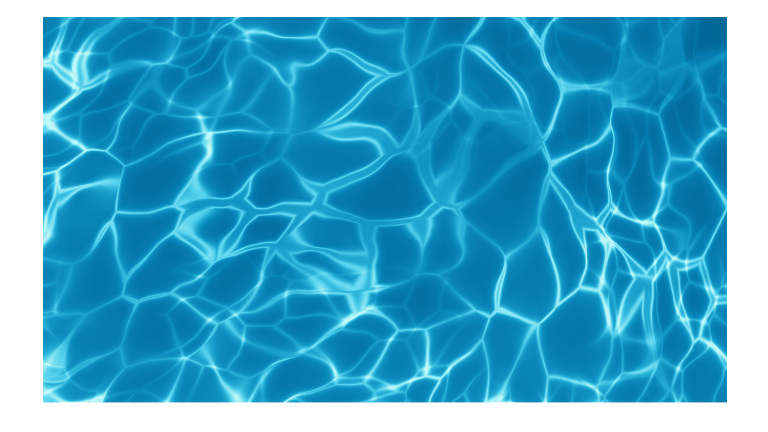
Write a WebGL 2 fragment shader that draws this texture.

```glsl
#version 300 es
precision highp float;
// Sunlit pool water: a net of bright caustic filaments over blue, in a white frame.
// The net is the cell borders of scattered points under a metric that turns from
// slanted (left) to upright (right); noise bends, fades and splits the filaments.

#define CELLS 7.2          // cells per canvas height
#define STRETCH 1.85       // elongation of the cells
#define ANGLE_LEFT 0.42    // filament direction at the left, radians
#define ANGLE_RIGHT 1.68   // filament direction at the right
#define WARP 0.050         // bending of the filaments
#define LINE_WIDTH 0.060   // filament half width, in cells
#define SHEET_WIDTH 0.42   // opening of split filaments
#define DEPTH_LIGHT 0.23   // light in the open cells
#define HALO 0.31          // soft light around filaments
#define GLINT 0.56         // light of the filaments
#define FRAME_MIN vec2(0.056, 0.0685)
#define FRAME_MAX vec2(0.9466, 0.9606)

uniform vec2 u_resolution;
out vec4 fragColor;

vec2 hash2(vec2 p) {
    vec3 q = fract(p.xyx * vec3(0.1031, 0.1030, 0.0973));
    q += dot(q, q.yzx + 33.33);
    return fract((q.xx + q.yz) * q.zy);
}

// Two independent channels of smooth value noise
vec2 noise2(vec2 p) {
    vec2 i = floor(p), f = fract(p);
    f = f * f * f * (f * (f * 6.0 - 15.0) + 10.0);
    vec2 low = mix(hash2(i), hash2(i + vec2(1, 0)), f.x);
    vec2 high = mix(hash2(i + vec2(0, 1)), hash2(i + vec2(1, 1)), f.x);
    return mix(low, high, f.y);
}

// Local frame: rotates and stretches distances along the flow
mat2 flowMetric(vec2 p) {
    float turn = smoothstep(0.75, 1.35, p.x);
    float angle = mix(ANGLE_LEFT, ANGLE_RIGHT, turn) + 0.7 * (noise2(p * 2.3 + 61.0).x - 0.5);
    float stretch = sqrt(STRETCH - 2.4 * turn * (1.0 - turn));
    float c = cos(angle), s = sin(angle);
    return mat2(c / stretch, -s * stretch, s / stretch, c * stretch);
}

// Gap between the nearest and second nearest point: zero on cell borders
float borderGap(vec2 p, mat2 metric) {
    vec2 cell = floor(p);
    float first = 9.0, second = 9.0;
    for (int y = -2; y <= 2; y++) {
        for (int x = -2; x <= 2; x++) {
            vec2 id = cell + vec2(x, y);
            float d = length(metric * (id + 0.04 + 0.92 * hash2(id + 40.0) - p));
            second = min(second, max(first, d));
            first = min(first, d);
        }
    }
    return second - first;
}

float ridge(float d, float width) {
    float k = d / width;
    return 1.0 / (1.0 + k * k);
}

float waterLight(vec2 p) {
    mat2 metric = flowMetric(p);
    vec2 bent = p + WARP * (noise2(p * 5.5 + 7.0) - 0.5) * 1.5
                  + WARP * 0.42 * (noise2(p * 15.0 + 23.0) - 0.5);

    // Main net, split into thin sheets where the noise is high
    float gap = borderGap(bent * CELLS, metric);
    vec2 vary = noise2(p * 6.0 + 90.0);
    float opening = SHEET_WIDTH * max(vary.x - 0.48, 0.0);
    float rim = gap - opening;
    float strength = 0.12 + 0.88 * smoothstep(0.15, 0.9, vary.y);
    float sheet = (1.0 - smoothstep(-0.04, 0.04, rim)) * smoothstep(0.0, 0.06, opening);
    float light = DEPTH_LIGHT + HALO * exp(-gap / 0.25);
    light += GLINT * strength * ridge(rim, LINE_WIDTH) + 0.07 * sheet;

    // Finer, fainter net, denser toward both sides
    vec2 shifted = bent + 0.03 * (noise2(p * 9.0 + 130.0) - 0.5);
    float fineGap = borderGap(shifted * CELLS * 1.45 + 17.3, metric);
    float sides = smoothstep(0.2, 0.85, abs(p.x - 0.9));
    float fineMask = smoothstep(0.35, 0.8, noise2(p * 4.0 + 150.0).x + 0.16 * sides);
    light += fineMask * (0.30 * ridge(fineGap, 0.085) + 0.07 * exp(-fineGap / 0.25));

    // Broad drift of brightness, darker toward the top
    vec2 broad = noise2(p * 2.6 + 200.0), mid = noise2(p * 6.5 + 230.0);
    light += 0.20 * (broad.x - 0.5) + 0.13 * (mid.x - 0.5);
    return light + 0.07 * (0.5 - p.y) + 0.02 * (noise2(p * 40.0).x - 0.5);
}

vec3 waterColor(float t) {
    vec3 c = mix(vec3(0.00, 0.37, 0.56), vec3(0.01, 0.44, 0.63), clamp(t / 0.2, 0.0, 1.0));
    c = mix(c, vec3(0.03, 0.51, 0.71), clamp((t - 0.2) / 0.2, 0.0, 1.0));
    c = mix(c, vec3(0.07, 0.59, 0.77), clamp((t - 0.4) / 0.19, 0.0, 1.0));
    c = mix(c, vec3(0.16, 0.69, 0.84), clamp((t - 0.59) / 0.16, 0.0, 1.0));
    c = mix(c, vec3(0.33, 0.82, 0.93), clamp((t - 0.75) / 0.15, 0.0, 1.0));
    return mix(c, vec3(0.74, 0.97, 0.97), clamp((t - 0.9) / 0.3, 0.0, 1.0));
}

void main() {
    vec2 uv = gl_FragCoord.xy / u_resolution;
    vec3 color = waterColor(waterLight(gl_FragCoord.xy / u_resolution.y));

    // White frame with one-pixel smooth edges
    vec2 inset = min(uv - FRAME_MIN, FRAME_MAX - uv) * u_resolution;
    vec2 cover = clamp(inset + 0.5, 0.0, 1.0);
    fragColor = vec4(mix(vec3(1.0), color, cover.x * cover.y), 1.0);
}
```
